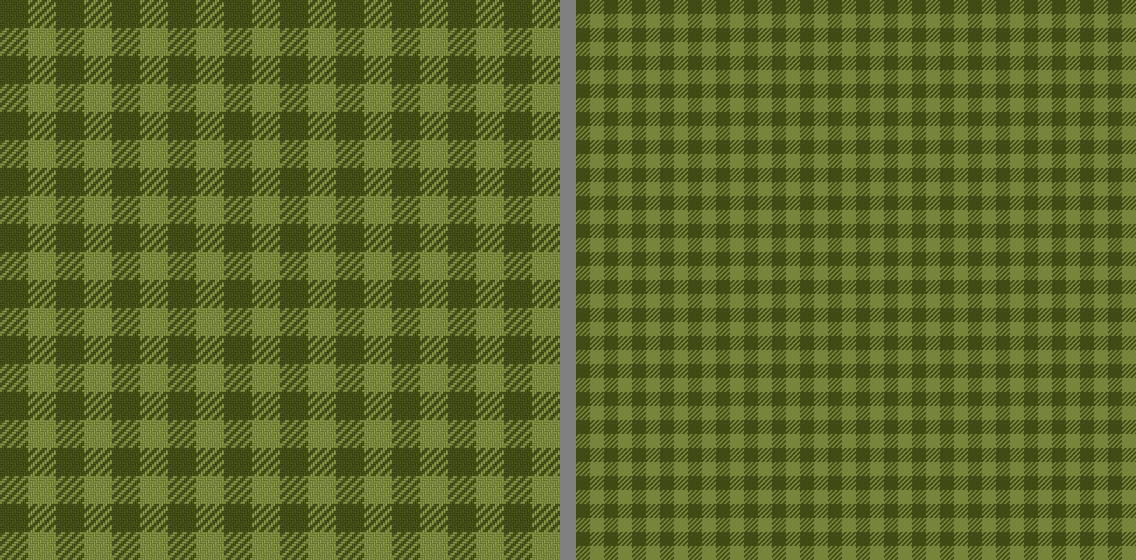
Left: one tile. Right: repeated 2 by 2.
This pattern is drawn by a WebGL 1 fragment shader. Its source:

```glsl
precision highp float;

uniform vec2 u_resolution;

const float REPEATS = 10.0;  // checks across and down
const float BAND = 12.0;     // threads in one colour band
const int SAMPLES = 4;       // samples per pixel side

const vec3 LIGHT_LIT = vec3(0.58, 0.64, 0.31);
const vec3 LIGHT_SHADOW = vec3(0.30, 0.34, 0.12);
const vec3 DARK_LIT = vec3(0.33, 0.375, 0.125);
const vec3 DARK_SHADOW = vec3(0.14, 0.17, 0.02);

// 1 for threads of the light band, 0 for the dark band
float lightBand(float thread) {
  return step(BAND, mod(thread, 2.0 * BAND));
}

// Rounded yarn: across runs 0..1 over its width, along 0..2 over its float
float yarnShade(float across, float along) {
  float offset = 2.0 * across - 1.0;
  float tuck = smoothstep(0.0, 0.4, min(along, 2.0 - along));
  return (1.0 - offset * offset) * mix(0.65, 1.0, tuck);
}

vec3 yarnColor(float isLight, float shade) {
  vec3 shadow = mix(DARK_SHADOW, LIGHT_SHADOW, isLight);
  vec3 lit = mix(DARK_LIT, LIGHT_LIT, isLight);
  return mix(shadow, lit, shade);
}

// Two-over-two twill, with p measured in threads
vec3 twill(vec2 p) {
  vec2 thread = floor(p);
  vec2 f = p - thread;
  float phase = mod(thread.x + thread.y, 4.0);
  if (phase < 2.0) {
    return yarnColor(lightBand(thread.x), yarnShade(f.x, phase + f.y));
  }
  float weftShade = 0.92 * yarnShade(f.y, phase - 2.0 + f.x);
  return yarnColor(lightBand(thread.y), weftShade);
}

void main() {
  float threads = REPEATS * 2.0 * BAND;
  vec3 sum = vec3(0.0);

  // Average a grid of samples to smooth the fine threads
  for (int j = 0; j < SAMPLES; j++) {
    for (int i = 0; i < SAMPLES; i++) {
      vec2 jitter = (vec2(float(i), float(j)) + 0.5) / float(SAMPLES) - 0.5;
      vec2 uv = (gl_FragCoord.xy + jitter) / u_resolution;
      sum += twill(vec2(uv.x, 1.0 - uv.y) * threads);
    }
  }
  gl_FragColor = vec4(sum / float(SAMPLES * SAMPLES), 1.0);
}
```
